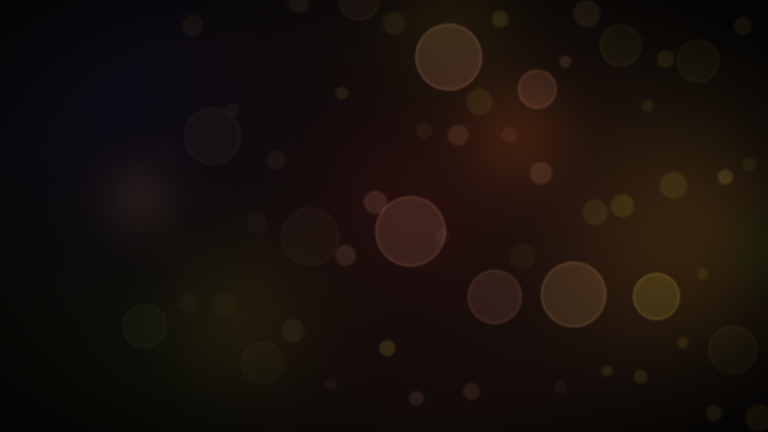
This background is drawn by a Shadertoy shader. Its source:

```glsl
// Dark bokeh backdrop: wide gaussian glows tint a near-black field,
// then a loop scatters translucent lens discs with faint bright rims.
// Discs are spread evenly by index and jittered with a sine hash.

float hash(float n, float seed) {
    return fract(sin(n * 12.9898 + seed * 78.233) * 43758.5453);
}

// Soft round light with its peak at the centre
vec3 glow(vec2 p, vec2 center, float radius, vec3 tint) {
    vec2 q = (p - center) / radius;
    return tint * exp(-dot(q, q));
}

// Flat disc with a thin rim; small discs are blurrier
float lensDisc(vec2 p, vec2 center, float radius) {
    float d = length(p - center) - radius;
    float blur = radius > 0.04 ? 0.0035 : 0.006;
    float fill = smoothstep(blur, -blur, d);
    float rim = exp(-pow((d + 0.004) / 0.0035, 2.0));
    return fill * 0.85 + rim * (radius > 0.04 ? 0.35 : 0.08);
}

// Disc light runs from grey green, through dusty rose, to yellow
vec3 discTint(float across, float pick) {
    vec3 tint = mix(vec3(0.07, 0.08, 0.045), vec3(0.15, 0.105, 0.085),
                    smoothstep(0.15, 0.5, across));
    float yellow = max(smoothstep(0.68, 0.85, across), step(0.7, pick));
    return mix(tint, vec3(0.14, 0.135, 0.045), yellow);
}

vec3 backdrop(vec2 p, float width) {
    vec3 color = vec3(0.04, 0.034, 0.026);
    // Cool and muted lights on the left
    color += glow(p, vec2(0.14 * width, 0.80), 0.36, vec3(0.010, 0.004, 0.050));
    color += glow(p, vec2(0.18 * width, 0.54), 0.09, vec3(0.075, 0.050, 0.032));
    color += glow(p, vec2(0.31 * width, 0.27), 0.18, vec3(0.060, 0.055, 0.008));
    color += glow(p, vec2(0.12 * width, 0.10), 0.30, vec3(0.000, 0.016, 0.000));
    // Warm lights from the middle to the right
    color += glow(p, vec2(0.60 * width, 0.45), 0.50, vec3(0.060, 0.016, 0.018));
    color += glow(p, vec2(0.53 * width, 0.55), 0.18, vec3(0.045, 0.008, 0.008));
    color += glow(p, vec2(0.59 * width, 0.95), 0.16, vec3(0.060, 0.050, 0.004));
    color += glow(p, vec2(0.67 * width, 0.69), 0.13, vec3(0.130, 0.060, 0.016));
    color += glow(p, vec2(0.89 * width, 0.46), 0.28, vec3(0.140, 0.090, 0.022));
    color += glow(p, vec2(1.00 * width, 0.42), 0.09, vec3(-0.02, 0.030, 0.000));
    return color;
}

void mainImage(out vec4 fragColor, in vec2 fragCoord) {
    vec2 p = fragCoord / iResolution.y;
    float width = iResolution.x / iResolution.y;
    vec3 color = backdrop(p, width);

    // Scattered discs: every fourth one is large
    const int COUNT = 56;
    for (int i = 0; i < COUNT; i++) {
        float n = float(i);
        float across = mix(0.18, 1.0, pow((n + hash(n, 1.0)) / float(COUNT), 0.85));
        float up = fract(n * 0.618 + 0.25 * hash(n, 2.0));
        float size = pow(hash(n, 3.0), 1.4);
        float radius = i % 4 == 0 ? mix(0.045, 0.085, size) : mix(0.012, 0.032, size);
        float strength = mix(0.25, 1.0, hash(n, 4.0)) * mix(0.4, 1.0, smoothstep(0.2, 0.6, across));
        float light = lensDisc(p, vec2(across * width, up), radius);
        color += discTint(across, hash(n, 5.0)) * light * strength;
    }

    // Darken towards the corners
    vec2 fromMiddle = fragCoord / iResolution.xy - 0.5;
    color *= 1.0 - 0.6 * smoothstep(0.15, 0.5, dot(fromMiddle, fromMiddle));
    fragColor = vec4(color, 1.0);
}
```
